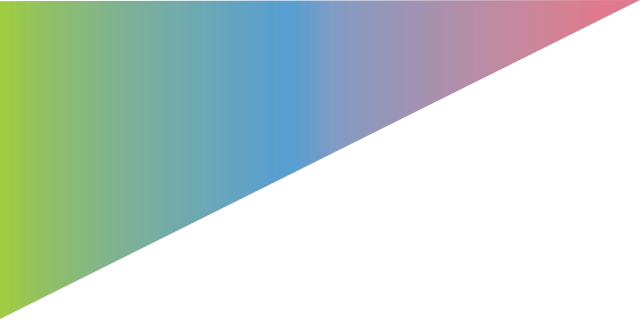
This background is drawn by a Shadertoy shader. Its source:

```glsl
// Draws a white field with a green, blue and pink banded gradient wedge at the upper left.

const vec3 PAPER = vec3(1.0);
const float TOP_GAP = 0.0035;     // white sliver above the wedge at the left edge
const float WEDGE_FOOT = 0.003;   // height of the lower left tip
const float BAND_COUNT = 64.0;    // faint vertical steps across the width
const float BAND_STRENGTH = 0.6;  // 0 = smooth gradient, 1 = flat bands

// Gradient stops: position along x, then red, green, blue
const int STOP_COUNT = 10;
const vec4 STOPS[STOP_COUNT] = vec4[STOP_COUNT](
    vec4(0.012, 0.62, 0.80, 0.26),
    vec4(0.057, 0.58, 0.76, 0.37),
    vec4(0.180, 0.50, 0.70, 0.57),
    vec4(0.360, 0.40, 0.645, 0.75),
    vec4(0.440, 0.34, 0.62, 0.82),
    vec4(0.457, 0.34, 0.62, 0.82),
    vec4(0.520, 0.50, 0.61, 0.77),
    vec4(0.590, 0.58, 0.59, 0.73),
    vec4(0.790, 0.76, 0.54, 0.63),
    vec4(0.940, 0.88, 0.48, 0.55));

vec3 gradientColor(float x) {
    vec3 color = STOPS[0].yzw;
    for (int i = 1; i < STOP_COUNT; i++) {
        float blend = clamp((x - STOPS[i - 1].x) / (STOPS[i].x - STOPS[i - 1].x), 0.0, 1.0);
        color = mix(color, STOPS[i].yzw, blend);
    }
    return color;
}

// Pulls x towards the centre of its band, with softened band edges
float bandedPosition(float x, float pixelWidth) {
    float position = x * BAND_COUNT;
    float soft = clamp(pixelWidth * BAND_COUNT, 0.001, 1.0);
    float rise = smoothstep(1.0 - soft, 1.0, fract(position));
    float stepped = (floor(position) + rise + 0.5 - 0.5 * soft) / BAND_COUNT;
    return mix(x, stepped, BAND_STRENGTH);
}

// Signed distance above the line y = height + slope * x
float distanceAbove(vec2 p, float height, float slope, float aspect) {
    return (p.y - height - slope * p.x) / length(vec2(slope / aspect, 1.0));
}

void mainImage(out vec4 fragColor, in vec2 fragCoord) {
    vec2 uv = fragCoord / iResolution.xy;
    vec2 pixel = 1.0 / iResolution.xy;
    float aspect = iResolution.x / iResolution.y;

    // Wedge between the diagonal and the nearly level top edge
    float aboveDiagonal = distanceAbove(uv, WEDGE_FOOT, 1.0 - WEDGE_FOOT, aspect);
    float belowTop = -distanceAbove(uv, 1.0 - TOP_GAP, TOP_GAP, aspect);
    float inside = min(aboveDiagonal, belowTop);
    float coverage = clamp(inside / pixel.y + 0.5, 0.0, 1.0);

    vec3 wedge = gradientColor(bandedPosition(uv.x, pixel.x));
    fragColor = vec4(mix(PAPER, wedge, coverage), 1.0);
}
```
